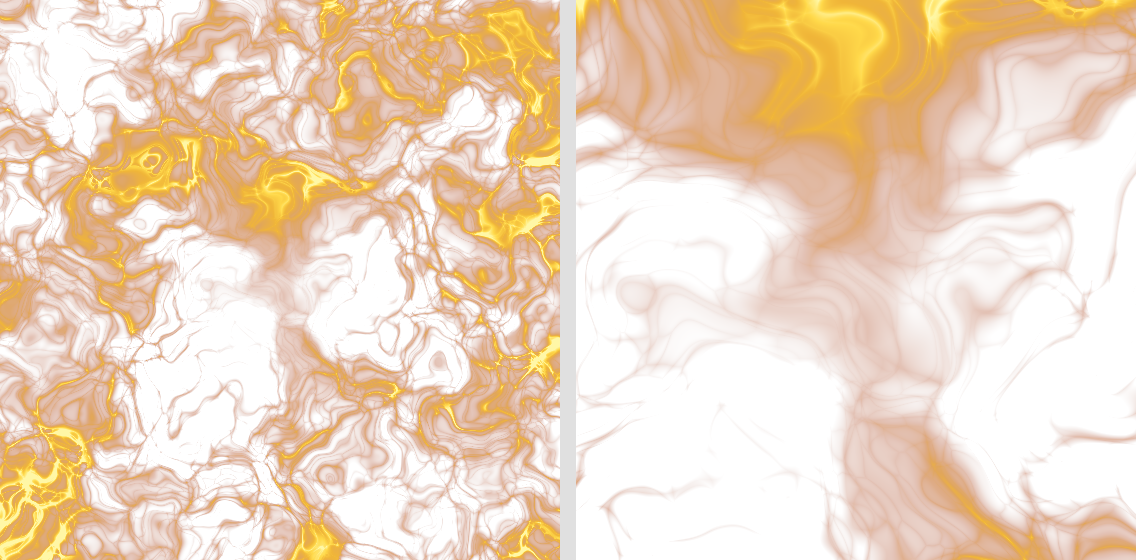
Left: the whole. Right: its middle third, enlarged.
Reproduce this texture procedurally as a Shadertoy shader.

```glsl
const float TAU = 6.28318;

vec2 hash2(vec2 cell) {
    vec3 q = fract(cell.xyx * vec3(0.1031, 0.1030, 0.0973));
    q += dot(q, q.yzx + 33.33);
    return fract((q.xx + q.yz) * q.zy);
}

float cornerSlope(vec2 cell, vec2 offset) {
    float angle = TAU * hash2(cell).x;
    return dot(vec2(cos(angle), sin(angle)), offset);
}

float gradientNoise(vec2 p) {
    vec2 i = floor(p), f = fract(p);
    vec2 u = f * f * f * (f * (f * 6.0 - 15.0) + 10.0);
    vec2 e = vec2(1.0, 0.0);
    float low = mix(cornerSlope(i, f), cornerSlope(i + e, f - e), u.x);
    float high = mix(cornerSlope(i + e.yx, f - e.yx), cornerSlope(i + 1.0, f - 1.0), u.x);
    return mix(low, high, u.y);
}

float fbm(vec2 p, int octaves) {
    float sum = 0.0, gain = 1.0;
    for (int k = 0; k < octaves; k++) {
        sum += gain * gradientNoise(p);
        p = mat2(1.6, 1.2, -1.2, 1.6) * p + 17.3;
        gain *= 0.5;
    }
    return sum;
}

vec2 warp(vec2 p, float frequency, float amount) {
    vec2 q = p * frequency;
    return p + amount * vec2(fbm(q + 31.7, 3), fbm(q + 83.1, 3));
}

// Soft ridge along the border between neighbouring round cells
float crease(vec2 p, float sharpness) {
    vec2 i = floor(p), f = fract(p);
    float nearest = 8.0, second = 8.0;
    for (int y = -1; y <= 1; y++) {
        for (int x = -1; x <= 1; x++) {
            vec2 cell = vec2(x, y);
            float d = length(cell + hash2(i + cell) - f);
            second = min(second, max(nearest, d));
            nearest = min(nearest, d);
        }
    }
    return exp(-sharpness * (second - nearest));
}

// Large puffs broken up by smaller ones
float puffCreases(vec2 p) {
    float sum = 0.0, weight = 0.53, scale = 12.0;
    for (int k = 0; k < 3; k++) {
        sum += weight * crease(p * scale + 9.7 * float(k), 7.0);
        p = warp(p, scale, 0.15 / scale);
        weight *= 0.56;
        scale *= 1.95;
    }
    return sum;
}

float bandMix(float lower, float upper, float heat) {
    return clamp((heat - lower) / (upper - lower), 0.0, 1.0);
}

vec3 marbleRamp(float heat) {
    const vec3 WHITE = vec3(1.0);
    const vec3 PEARL = vec3(0.96, 0.93, 0.92);
    const vec3 ROSE = vec3(0.89, 0.76, 0.71);
    const vec3 TAN = vec3(0.87, 0.67, 0.52);
    const vec3 OCHRE = vec3(0.88, 0.65, 0.36);
    const vec3 GOLD = vec3(0.94, 0.71, 0.22);
    const vec3 AMBER = vec3(1.0, 0.85, 0.29);
    const vec3 GLOW = vec3(1.0, 0.97, 0.65);
    vec3 color = mix(WHITE, PEARL, bandMix(-0.31, -0.22, heat));
    color = mix(color, ROSE, bandMix(-0.22, 0.01, heat));
    color = mix(color, TAN, bandMix(0.01, 0.23, heat));
    color = mix(color, OCHRE, bandMix(0.23, 0.39, heat));
    color = mix(color, GOLD, bandMix(0.39, 0.56, heat));
    color = mix(color, AMBER, bandMix(0.56, 0.72, heat));
    return mix(color, GLOW, bandMix(0.72, 0.92, heat));
}

void mainImage(out vec4 fragColor, in vec2 fragCoord) {
    vec2 uv = fragCoord / iResolution.y;
    vec2 center = vec2(0.49 * iResolution.x / iResolution.y, 0.51);
    vec2 p = warp(uv, 6.0, 0.11);

    // Calm, pale middle with busier surroundings
    float detail = mix(0.25, 1.0, smoothstep(0.04, 0.28, distance(uv, center)));
    float clouds = 0.95 * fbm(p * 3.4 + 4.2, 4) - 0.12 * (1.0 - detail);
    float patches = 1.0 + 0.7 * gradientNoise(uv * 5.0 + 52.0);
    float puffs = (puffCreases(p) - 0.29) * detail * patches;

    // Gold veins, pinched by the puffs and kept to the warm clouds
    float ridge = fbm(p * 5.0 + 71.0, 2) + 0.35 * puffs;
    float vein = pow(max(0.0, 1.0 - 4.0 * abs(ridge)), 2.0);
    vein *= smoothstep(-0.05, 0.3, clouds) * detail;

    float heat = clouds + 1.1 * puffs + 0.55 * vein;
    fragColor = vec4(marbleRamp(heat), 1.0);
}
```
